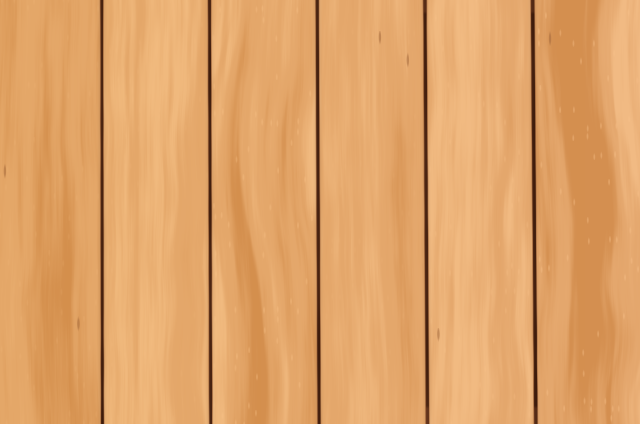
Reproduce this texture procedurally as a WebGL 2 fragment shader.

```glsl
#version 300 es
precision highp float;
// Six vertical timber boards with warm streaked grain and narrow dark gaps.
uniform vec2 u_resolution;
out vec4 fragColor;

const float PITCH = 0.1688;      // board spacing, in canvas widths
const float FIRST_GAP = 0.1595;  // centre of the leftmost gap
const float LEAN = 0.006;        // boards fan out slightly to the right
const vec3 PALE = vec3(0.945, 0.73, 0.51);
const vec3 HONEY = vec3(0.895, 0.655, 0.425);
const vec3 AMBER = vec3(0.83, 0.56, 0.31);
const vec3 EDGE = vec3(0.62, 0.39, 0.22);
const vec3 SHADE = vec3(0.41, 0.22, 0.12);
const vec3 GAP = vec3(0.23, 0.10, 0.04);

// Per board: strength of the broad streaks, overall lightness shift.
const vec2 BOARDS[6] = vec2[6](
  vec2(0.30, -0.08), vec2(0.25, 0.22), vec2(0.85, 0.28),
  vec2(0.20, 0.12), vec2(0.65, 0.14), vec2(0.95, 0.16));

float hash(vec2 p) {
  vec3 q = fract(vec3(p.xyx) * 0.1031);
  q += dot(q, q.yzx + 33.33);
  return fract((q.x + q.y) * q.z);
}

float noise(vec2 p) {
  vec2 i = floor(p), f = fract(p);
  f = f * f * (3.0 - 2.0 * f);
  return mix(mix(hash(i), hash(i + vec2(1, 0)), f.x),
             mix(hash(i + vec2(0, 1)), hash(i + vec2(1, 1)), f.x), f.y);
}

// Noise centred on zero, layered for a natural spread.
float layered(vec2 p) {
  float sum = 0.0, amp = 0.6;
  for (int i = 0; i < 3; i++) {
    sum += amp * (noise(p) - 0.5);
    p = p * vec2(2.1, 1.7) + 17.3;
    amp *= 0.55;
  }
  return sum;
}

// Signed grain tone: positive is pale, negative is amber.
float grain(vec2 p, float seed, float strength) {
  vec2 q = p + vec2(seed * 3.7, seed * 11.3);
  float sway = 0.10 * (noise(vec2(p.x * 2.0 + seed, q.y * 2.2)) - 0.5)
             + 0.03 * (noise(vec2(p.x * 5.0, q.y * 7.0)) - 0.5);
  float x = q.x + sway;
  float broad = layered(vec2(x * 9.0, q.y * 0.9));
  float streak = layered(vec2(x * 22.0, q.y * 1.3 + 5.0));
  float vein = smoothstep(0.66, 0.92, noise(vec2(x * 16.0 + 40.0, q.y * 0.7)));
  float fibre = layered(vec2(q.x * 85.0 + sway * 30.0, q.y * 5.0));
  float dapple = layered(vec2(q.x * 14.0, q.y * 9.0));
  return strength * (1.3 * broad + 1.1 * streak - 0.75 * vein)
       + 0.5 * broad + 0.55 * fibre + 0.18 * dapple;
}

// Sparse short marks, at most one per cell and elongated along the grain.
float flecks(vec2 p, vec2 cells, float density, float soft) {
  vec2 id = floor(p * cells);
  vec2 centre = 0.3 + 0.4 * vec2(hash(id + 3.1), hash(id + 8.7));
  vec2 d = (fract(p * cells) - centre) / vec2(0.13, 0.3);
  return step(hash(id + 51.0), density) * (1.0 - smoothstep(1.0 - soft, 1.0 + soft, length(d)));
}

vec3 woodColour(float tone) {
  vec3 c = mix(HONEY, PALE, smoothstep(0.0, 0.65, tone));
  return mix(c, AMBER, smoothstep(0.0, 0.75, -tone));
}

// Coverage of a vertical band of the given half width.
float band(float d, float halfWidth, float blur) {
  return 1.0 - smoothstep(halfWidth - blur, halfWidth + blur, abs(d));
}

void main() {
  vec2 uv = gl_FragCoord.xy / u_resolution;
  float pixel = 1.0 / u_resolution.x;
  float column = (uv.x - FIRST_GAP - LEAN * uv.x * (0.5 - uv.y)) / PITCH + 1.0;
  int board = clamp(int(floor(column)), 0, 5);
  float seed = float(board) + 1.0;
  float across = fract(column);
  vec2 style = BOARDS[board];

  // Board surface; streaks gather towards the right side of each board.
  vec2 p = vec2(across * 0.26, uv.y);
  float gather = mix(0.75, 1.15, across);
  float tone = grain(p, seed, style.x * gather) + style.y;
  vec3 colour = woodColour(tone);
  vec2 marks = p + vec2(seed * 0.61, seed * 1.7);
  colour = mix(colour, PALE + 0.03, 0.4 * style.x * flecks(marks, vec2(60.0, 45.0), 0.08, 0.7));
  colour = mix(colour, EDGE, 0.5 * flecks(marks, vec2(45.0, 22.0), 0.004, 0.5));
  colour *= vec3(1.0, 1.0, 0.96 + 0.05 * uv.x);

  // Gap: worn brown rims around a dark core; wider towards the right.
  float line = floor(column + 0.5);
  float offset = (column - line) * PITCH;
  float isGap = step(0.5, line) * step(line, 5.5);
  float width = 0.0019 + 0.00012 * line + 0.0004 * (noise(vec2(line * 9.0, uv.y * 14.0)) - 0.5);
  float rim = band(offset, width + 0.0011, max(pixel * 0.7, 0.0008));
  float core = band(offset, width, max(pixel * 0.6, 0.0005));
  colour *= 1.0 - 0.07 * isGap * band(offset, 0.005, 0.004);
  colour = mix(colour, EDGE, 0.8 * rim * isGap);

  // The right-hand gaps show the supports behind their ends.
  float support = smoothstep(0.46, 0.47, abs(uv.y - 0.505)) * step(3.5, line);
  float lit = 0.35 * noise(vec2(line * 5.0, uv.y * 6.0)) + 0.5 * support;
  vec3 inside = mix(GAP, SHADE, clamp(lit + smoothstep(0.0, width, -offset) * 0.3, 0.0, 1.0));
  colour = mix(colour, inside, core * isGap);
  fragColor = vec4(colour, 1.0);
}
```
